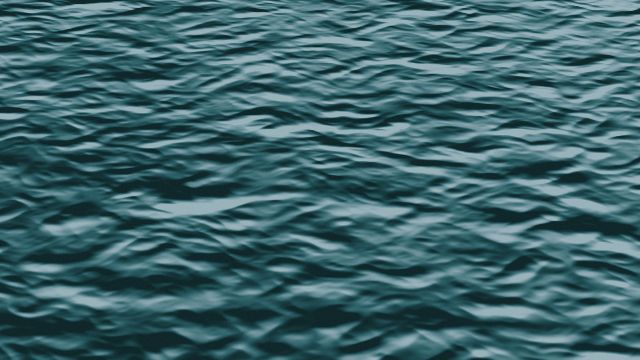
Write a Shadertoy shader that draws this texture.

```glsl
// Rippled teal sea seen from above at a slant, under a pale sky.
// Layers of creased gradient noise form the wave height; its slope towards
// the viewer chooses a tone between deep water and reflected sky.

vec2 cornerGradient(vec2 cell) {
    vec3 h = fract(cell.xyx * vec3(0.1031, 0.1030, 0.0973));
    h += dot(h, h.yzx + 33.33);
    return 2.0 * fract((h.xx + h.yz) * h.zy) - 1.0;
}

float gradientNoise(vec2 p) {
    vec2 cell = floor(p), f = fract(p);
    vec2 u = f * f * f * (f * (f * 6.0 - 15.0) + 10.0);
    vec2 e = vec2(0.0, 1.0);
    float a = dot(cornerGradient(cell), f);
    float b = dot(cornerGradient(cell + e.yx), f - e.yx);
    float c = dot(cornerGradient(cell + e.xy), f - e.xy);
    float d = dot(cornerGradient(cell + e.yy), f - e.yy);
    return mix(mix(a, b, u.x), mix(c, d, u.x), u.y);
}

// Wide, short waves with rounded creases at their crests
float waveHeight(vec2 p) {
    p.y += 0.03 * gradientNoise(p * vec2(3.0, 4.5) + 7.0);
    float height = 0.0;
    float frequency = 7.6;
    for (int i = 0; i < 5; i++) {
        float layer = float(i);
        float weight = exp(-0.35 * (layer - 1.8) * (layer - 1.8));
        vec2 q = p + vec2(0.0, p.x * 0.12 * sin(layer * 2.3 + 0.6));
        float n = gradientNoise(q * frequency * vec2(0.34, 1.0) + 17.3 * layer + 40.0);
        height += weight / frequency * (0.4 * n - 0.8 * sqrt(n * n + 0.005));
        frequency *= 1.75;
    }
    return height;
}

// Six water tones, blended from deep (0) to sky (1)
vec3 waterColor(float tone) {
    vec3 tones[6] = vec3[6](
        vec3(0.06, 0.155, 0.165), vec3(0.11, 0.28, 0.30), vec3(0.18, 0.38, 0.41),
        vec3(0.30, 0.48, 0.51), vec3(0.44, 0.58, 0.62), vec3(0.60, 0.70, 0.73));
    vec3 color = tones[0];
    for (int i = 1; i < 6; i++) {
        color = mix(color, tones[i], clamp(tone * 6.0 + 0.5 - float(i), 0.0, 1.0));
    }
    return color;
}

void mainImage(out vec4 fragColor, in vec2 fragCoord) {
    vec2 uv = fragCoord / iResolution.y;
    float x = uv.x - 0.5 * iResolution.x / iResolution.y;

    // Perspective: waves shrink and flatten towards the top
    float depth = 1.0 / (2.6 - uv.y);
    vec2 sea = vec2(x * depth / 0.476, depth / 0.227);

    // Faces tilted to the viewer are dark, the backs of waves reflect the sky
    float eps = 0.0022;
    float slope = (waveHeight(sea + vec2(0.0, eps)) - waveHeight(sea - vec2(0.0, eps))) / (2.0 * eps);

    // Broad swell, and light growing towards the upper right
    float swell = gradientNoise(sea * vec2(1.8, 5.0) + 3.7);
    float light = 0.6 * (uv.y - 0.5) + 0.25 * x + 0.6 * swell - 0.14;
    float tone = 0.5 + 0.5 * tanh(light - 1.35 * slope);

    // Faint film grain
    float grain = 0.02 * gradientNoise(uv * 190.0);
    fragColor = vec4(waterColor(tone) + grain, 1.0);
}
```
